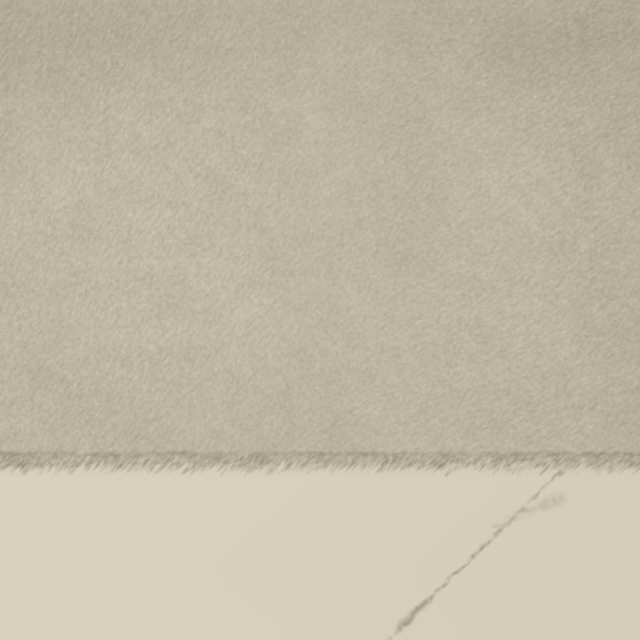
Give the GLSL for this texture, as a three.js fragment shader.

```glsl
varying vec2 vUv;

vec2 hashGradient(vec2 cell) {
  vec2 h = vec2(dot(cell, vec2(127.1, 311.7)), dot(cell, vec2(269.5, 183.3)));
  return fract(sin(h) * 43758.545) * 2.0 - 1.0;
}

float gradientNoise(vec2 p) {
  vec2 i = floor(p);
  vec2 f = p - i;
  vec2 u = f * f * f * (f * (f * 6.0 - 15.0) + 10.0);
  float a = dot(hashGradient(i), f);
  float b = dot(hashGradient(i + vec2(1.0, 0.0)), f - vec2(1.0, 0.0));
  float c = dot(hashGradient(i + vec2(0.0, 1.0)), f - vec2(0.0, 1.0));
  float d = dot(hashGradient(i + 1.0), f - 1.0);
  return mix(mix(a, b, u.x), mix(c, d, u.x), u.y);
}

float fbm(vec2 p) {
  float sum = 0.0;
  float gain = 0.6;
  for (int i = 0; i < 4; i++) {
    sum += gain * gradientNoise(p);
    p = mat2(1.6, 1.2, -1.2, 1.6) * p + 7.3;
    gain *= 0.55;
  }
  return sum;
}

// Noise stretched along a strand direction
float strands(vec2 p, float angle) {
  vec2 along = vec2(cos(angle), sin(angle));
  vec2 q = vec2(dot(p, along), dot(p, vec2(-along.y, along.x)));
  q.y += 0.004 * gradientNoise(p * 40.0);
  return gradientNoise(q * vec2(65.0, 150.0)) + 0.9 * gradientNoise(q * vec2(120.0, 260.0) + 31.0);
}

float blob(vec2 p, vec2 center, vec2 radius) {
  vec2 d = (p - center) / radius;
  return exp(-dot(d, d));
}

float segmentDistance(vec2 p, vec2 a, vec2 b) {
  vec2 ab = b - a;
  return length(p - a - ab * clamp(dot(p - a, ab) / dot(ab, ab), 0.0, 1.0));
}

vec3 marble(vec2 p) {
  vec3 color = mix(vec3(0.850, 0.821, 0.740), vec3(0.832, 0.803, 0.718), smoothstep(0.0, 1.0, p.x));
  color += 0.006 * gradientNoise(p * vec2(2.0, 5.0));

  // Diagonal vein, swelling and breaking along its length
  float wobble = 0.008 * gradientNoise(vec2(p.y * 28.0, 3.0)) + 0.009 * gradientNoise(p * 65.0);
  float across = abs(p.x - 0.605 - 1.03 * p.y + wobble) * 0.7;
  float swell = blob(p, vec2(0.645, 0.040), vec2(0.05, 0.030))
              + 0.6 * blob(p, vec2(0.765, 0.158), vec2(0.04, 0.022));
  float width = 0.0015 + 0.0055 * swell + 0.004 * gradientNoise(p * 60.0);
  float vein = 1.0 - smoothstep(0.0, max(width, 0.0) + 0.0035, across);
  float breaks = 0.4 + 0.4 * swell + 0.9 * gradientNoise(vec2(p.y * 60.0, 9.0)) + 0.8 * gradientNoise(p * 110.0);
  color = mix(color, vec3(0.62, 0.59, 0.50), vein * clamp(breaks, 0.08, 0.85));

  // Cloudy branch widening away from the vein
  float reach = clamp((p.x - 0.775) / 0.1, 0.0, 1.0);
  float branch = segmentDistance(p + wobble, vec2(0.775, 0.180), vec2(0.872, 0.222));
  float cloudy = clamp(0.5 + 1.8 * fbm(p * 45.0), 0.0, 1.0);
  float spread = 1.0 - smoothstep(0.0, 0.007 + 0.012 * reach, branch);
  return mix(color, vec3(0.70, 0.67, 0.58), 0.75 * cloudy * spread);
}

vec3 fur(vec2 p) {
  float lean = smoothstep(0.25, 0.85, p.x + 0.15 * gradientNoise(p * 4.0));
  float hair = mix(strands(p, 1.0), strands(p, 0.62), lean);
  float grain = gradientNoise(p * 150.0 + 5.0) + 0.9 * gradientNoise(p * 240.0);
  float tone = 0.046 * hair + 0.036 * grain + 0.034 * fbm(p * 7.0) + 0.036 * fbm(p * 28.0);

  // Broad light and worn dark patches
  tone += 0.014 * blob(p, vec2(0.22, 0.62), vec2(0.25, 0.22));
  tone -= 0.030 * blob(p, vec2(0.14, 0.93), vec2(0.14, 0.07));
  tone -= 0.033 * blob(p, vec2(0.86, 0.92), vec2(0.13, 0.07));
  tone -= 0.022 * smoothstep(0.75, 1.05, p.y) + 0.022 * smoothstep(0.82, 1.0, p.x);
  tone -= 0.015 * (1.0 - smoothstep(0.0, 0.06, p.x)) * smoothstep(0.6, 0.8, p.y);
  return vec3(0.737, 0.706, 0.629) + tone * vec3(1.0, 1.0, 1.04);
}

void main() {
  vec2 p = vUv;
  vec3 floorColor = marble(p);
  vec3 rug = fur(p);

  // Uneven seam shadow above the fringe
  float seamY = 0.291 + 0.003 * gradientNoise(vec2(p.x * 9.0, 2.0)) + 0.005 * gradientNoise(p * 80.0);
  float seam = exp(-pow((p.y - seamY) / 0.004, 2.0));
  float below = 1.0 - smoothstep(seamY - 0.008, seamY + 0.004, p.y);
  float slanted = p.x - 0.75 * (p.y - 0.28);
  float tuft = gradientNoise(vec2(slanted * 120.0, p.y * 90.0))
             + 0.8 * gradientNoise(vec2(slanted * 220.0, p.y * 130.0));
  rug -= seam * clamp(0.05 + 0.07 * gradientNoise(vec2(p.x * 20.0, 5.0)) + 0.10 * gradientNoise(p * 75.0), 0.0, 0.12);
  rug += below * (0.12 * tuft - 0.042 + 0.06 * gradientNoise(vec2(p.x * 14.0, 6.0)));

  // Ragged translucent hairs along the lower edge
  float hem = 0.269 + 0.007 * gradientNoise(vec2(p.x * 17.0, 4.0))
            + 0.014 * gradientNoise(vec2(slanted * 100.0, p.y * 40.0))
            + 0.016 * gradientNoise(vec2(slanted * 200.0, p.y * 60.0 + 8.0));
  float cover = smoothstep(hem - 0.010, hem + 0.011, p.y);
  floorColor -= 0.015 * smoothstep(0.245, 0.275, p.y);

  gl_FragColor = vec4(mix(floorColor, rug, cover), 1.0);
}
```
